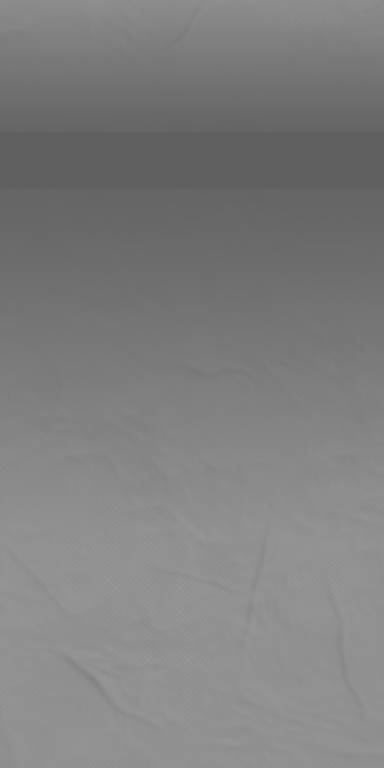
Reproduce this texture procedurally as a WebGL 1 fragment shader.

```glsl
precision highp float;
uniform vec2 u_resolution;

float hash(vec2 p) {
  vec3 q = fract(vec3(p.xyx) * 0.1031);
  q += dot(q, q.yzx + 33.33);
  return fract((q.x + q.y) * q.z);
}

float noise(vec2 p) {
  vec2 i = floor(p), f = fract(p);
  f = f * f * (3.0 - 2.0 * f);
  return mix(mix(hash(i), hash(i + vec2(1.0, 0.0)), f.x),
             mix(hash(i + vec2(0.0, 1.0)), hash(i + 1.0), f.x), f.y);
}

// Crumpled height: ridges of stretched, rotated noise
float crumple(vec2 p) {
  float height = 0.0, amp = 0.5;
  p += 0.12 * vec2(noise(p * 5.0), noise(p * 5.0 + 40.0));
  p = mat2(0.77, 0.64, -0.64, 0.77) * p * vec2(1.0, 0.9);
  for (int i = 0; i < 4; i++) {
    height += amp * abs(2.0 * noise(p * vec2(7.0, 4.0) + 17.0) - 1.0);
    p = mat2(0.8, 0.6, -0.6, 0.8) * p * 1.9;
    amp *= 0.5;
  }
  return height;
}

// Crease from a to b, dark on its lower left and faintly lit on the other side
float crease(vec2 p, vec2 a, vec2 b, float width) {
  vec2 ab = b - a;
  float t = dot(p - a, ab) / dot(ab, ab);
  float side = dot(p - a, normalize(vec2(ab.y, -ab.x))) / width;
  float ends = smoothstep(-0.1, 0.3, t) * (1.0 - smoothstep(0.7, 1.1, t));
  return ends * (0.45 * exp(-pow(side - 1.3, 2.0)) - exp(-side * side));
}

// Vertical shading, y running from 0 at the bottom to 1 at the top
float backdrop(float y) {
  float lower = mix(0.565, 0.51, smoothstep(0.28, 0.49, y));
  lower -= 0.065 * smoothstep(0.42, 0.65, y);
  lower -= 0.05 * smoothstep(0.58, 0.77, y);
  float upper = mix(0.395, 0.55, pow(clamp((y - 0.828) / 0.172, 0.0, 1.0), 1.1));
  return mix(lower, upper, step(0.79, y));
}

void main() {
  vec2 p = gl_FragCoord.xy / u_resolution.x;
  float y = gl_FragCoord.y / u_resolution.y;
  float edge = 0.7 / u_resolution.y;
  float shade = backdrop(y);

  // Cloth relief, strongest at the bottom and at the very top
  float strength = mix(1.0, 0.2, smoothstep(0.3, 0.7, y));
  strength = max(strength, 0.7 * smoothstep(0.86, 0.97, y));
  float relief = crumple(p + vec2(0.008, 0.01)) - crumple(p);
  shade += strength * 0.11 * clamp(relief, -0.15, 0.15);
  shade += strength * 0.012 * (noise(p * vec2(5.0, 4.0)) - 0.5);

  // Long folds
  vec2 q = p + 0.035 * (vec2(noise(p * 13.0), noise(p * 13.0 + 60.0)) - 0.5);
  float folds = 1.3 * crease(q, vec2(0.31, 0.17), vec2(0.15, 0.30), 0.013);
  folds += 0.7 * crease(q, vec2(0.44, 0.08), vec2(0.28, 0.19), 0.010);
  folds += 0.6 * crease(q, vec2(0.63, 0.26), vec2(0.71, 0.68), 0.008);
  folds += 0.8 * crease(q, vec2(0.95, 0.10), vec2(0.84, 0.50), 0.011);
  folds += 0.6 * crease(q, vec2(0.20, 0.37), vec2(0.00, 0.59), 0.010);
  folds += 0.6 * crease(q, vec2(0.65, 0.45), vec2(0.37, 0.53), 0.009);
  folds += 0.5 * crease(q, vec2(0.68, 1.01), vec2(0.42, 1.05), 0.010);
  folds += 0.5 * crease(q, vec2(0.42, 1.87), vec2(0.54, 2.01), 0.009);
  shade += 0.032 * folds;

  // Fine weave, showing in patches
  float weave = sin(p.x * 420.0) * sin(p.y * 420.0);
  shade += strength * 0.008 * weave * smoothstep(0.45, 0.75, noise(p * 6.0 + 9.0));

  // Flat dark band
  float band = smoothstep(0.754 - edge, 0.754 + edge, y)
             * (1.0 - smoothstep(0.828 - edge, 0.828 + edge, y));
  shade = mix(shade, 0.375, band);
  gl_FragColor = vec4(vec3(shade), 1.0);
}
```
